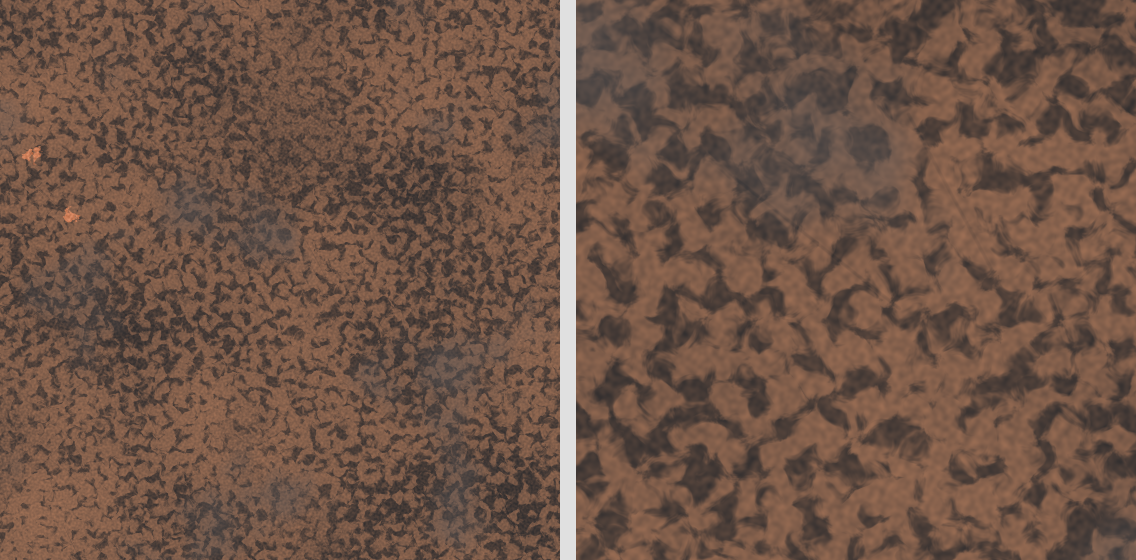
Left, the full canvas; right, a detail of the centre.
Give the GLSL for this texture, as a Shadertoy shader.

```glsl
// Aged copper sheet: dark branching patina flecks, cloudy stains, haze and fine scratches.

vec2 hash2(vec2 p) {
    vec3 h = fract(p.xyx * vec3(0.1031, 0.1030, 0.0973));
    h += dot(h, h.yzx + 33.33);
    return fract((h.xx + h.yz) * h.zy);
}

float gradientDot(vec2 cell, vec2 offset) {
    float angle = 6.2832 * hash2(cell).x;
    return dot(vec2(cos(angle), sin(angle)), offset);
}

// Gradient noise, roughly -0.7 to 0.7
float noise(vec2 p) {
    vec2 i = floor(p), f = p - i;
    vec2 u = f * f * f * (f * (f * 6.0 - 15.0) + 10.0);
    vec2 e = vec2(0.0, 1.0);
    return mix(mix(gradientDot(i, f), gradientDot(i + e.yx, f - e.yx), u.x),
               mix(gradientDot(i + e, f - e), gradientDot(i + 1.0, f - 1.0), u.x), u.y);
}

float fbm(vec2 p) {
    float sum = 0.0, amplitude = 0.5;
    for (int i = 0; i < 4; i++) {
        sum += amplitude * noise(p);
        p = mat2(1.6, 1.2, -1.2, 1.6) * p + 17.3;
        amplitude *= 0.5;
    }
    return sum;
}

float segmentDistance(vec2 p, vec2 a, vec2 b) {
    vec2 ab = b - a;
    return length(p - a - ab * clamp(dot(p - a, ab) / dot(ab, ab), 0.0, 1.0));
}

// Thin, mostly falling diagonal scratches
float scratches(vec2 uv) {
    float mask = 0.0;
    for (int i = 0; i < 22; i++) {
        vec2 start = hash2(vec2(float(i), 4.0));
        vec2 shape = hash2(vec2(float(i), 9.0));
        float angle = -0.85 + 0.7 * (shape.x - 0.5);
        vec2 end = start + (0.04 + 0.12 * shape.y) * vec2(cos(angle), sin(angle));
        float line = 1.0 - smoothstep(0.0003, 0.0016, segmentDistance(uv, start, end));
        mask = max(mask, line * (0.4 + 0.6 * shape.y));
    }
    return mask;
}

void mainImage(out vec4 fragColor, in vec2 fragCoord) {
    vec2 uv = fragCoord / iResolution.y;

    // Broad stains
    float cloud = fbm(uv * 3.2 + 5.1);
    float stain = smoothstep(0.02, 0.3, fbm(uv * vec2(3.4, 2.6) + 21.7));

    // Branching flecks: warped noise ridges broken up by finer blotches
    vec2 warp = vec2(noise(uv * 62.0), noise(uv * 62.0 + 41.0));
    vec2 q = uv + 0.009 * warp;
    float vein = abs(noise(q * 41.0 + 3.0));
    float blotch = 2.0 * fbm(q * 58.0 + 13.0);
    float fleck = smoothstep(-0.15, 0.42, blotch + 0.25 - 1.4 * vein + 0.8 * cloud);

    // Fine grain, stronger inside the stains
    vec2 r = mat2(0.83, 0.56, -0.56, 0.83) * uv;
    float grain = noise(r * 233.0) + 0.8 * noise(r * 171.0 + 60.0);

    // Tone runs from dark patina to clean copper
    float tone = 0.80 - 0.58 * fleck * (1.0 - 0.4 * stain) - 0.17 * stain;
    tone += grain * (0.22 + 0.1 * stain) - 0.35 * cloud;
    tone -= 0.16 * scratches(uv);
    vec3 color = mix(vec3(0.20, 0.185, 0.185), vec3(0.60, 0.425, 0.325), clamp(tone, 0.0, 1.1));

    // Cool grey haze
    float haze = smoothstep(0.06, 0.34, fbm(uv * 4.3 + 70.0));
    color = mix(color, vec3(0.36, 0.35, 0.355), 0.4 * haze);

    // Two small chips of bare bright copper
    for (int i = 0; i < 2; i++) {
        vec2 center = mix(vec2(0.06, 0.722), vec2(0.124, 0.613), float(i));
        float edge = length((uv - center) * vec2(0.8, 1.0)) + 0.035 * fbm(uv * 48.0 + 8.0);
        float chip = 1.0 - smoothstep(0.008, 0.013, edge);
        color = mix(color, vec3(0.86, 0.52, 0.36) + 0.12 * grain, 0.85 * chip);
    }

    fragColor = vec4(color, 1.0);
}
```
